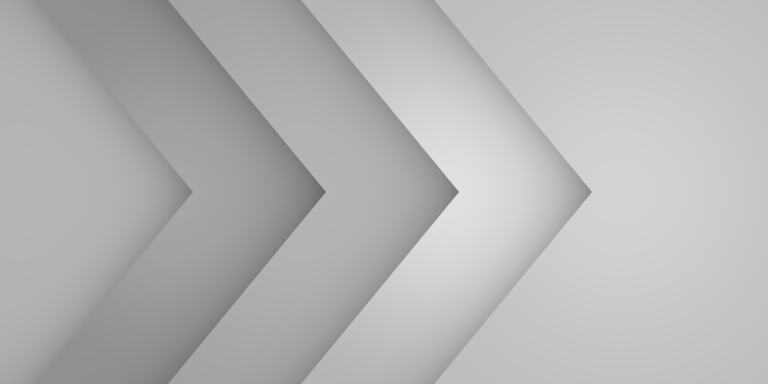
A Shadertoy shader for this background:

```glsl
// Layered grey chevrons pointing right over a pale backdrop.
// Bands are composited from right to left; each has a soft radial
// glow and an inner shadow that deepens along its slanted edges.

const int BANDS = 4;
const float FIRST_TIP = 0.5026;   // x of the leftmost tip, in canvas heights
const float TIP_SPACING = 0.3464;
const float EDGE_SLOPE = 0.823;   // horizontal run per unit of height
const float SHADOW_WIDTH = 0.05;
const float SHADOW_STRENGTH = 0.17;

// Per layer: glow centre x, glow grey, outer grey, glow radius
const vec4 LAYERS[5] = vec4[5](
    vec4(0.10, 0.715, 0.675, 0.75),
    vec4(0.46, 0.655, 0.565, 0.55),
    vec4(0.84, 0.710, 0.635, 0.75),
    vec4(1.17, 0.880, 0.710, 0.62),
    vec4(1.62, 0.825, 0.740, 0.72)
);

// Grey of a layer, fading smoothly away from its glow centre
float radialGrey(vec2 p, vec4 layer) {
    float t = length(p - vec2(layer.x, 0.0)) / layer.w;
    return mix(layer.y, layer.z, smoothstep(0.0, 1.0, t));
}

// Distances inward from the upper and lower edges of a chevron
vec2 edgeDistances(vec2 p, float tip) {
    vec2 run = vec2(tip - p.x) - EDGE_SLOPE * vec2(p.y, -p.y);
    return run / length(vec2(1.0, EDGE_SLOPE));
}

// Light left after the inner shadow of both edges
float innerShadow(vec2 inward) {
    vec2 light = 1.0 - SHADOW_STRENGTH * exp(-max(inward, 0.0) / SHADOW_WIDTH);
    return light.x * light.y;
}

void mainImage(out vec4 fragColor, in vec2 fragCoord) {
    // Height is one unit, with y = 0 on the row of tips
    vec2 p = fragCoord / iResolution.y - vec2(0.0, 0.5);
    float pixel = 1.0 / iResolution.y;

    // Backdrop
    float grey = radialGrey(p, LAYERS[BANDS]);

    // Chevrons, with the leftmost on top
    for (int i = BANDS - 1; i >= 0; i--) {
        float tip = FIRST_TIP + TIP_SPACING * float(i);
        vec2 inward = edgeDistances(p, tip);
        float cover = smoothstep(-0.7 * pixel, 0.7 * pixel, min(inward.x, inward.y));
        float band = radialGrey(p, LAYERS[i]) * innerShadow(inward);
        grey = mix(grey, band, cover);
    }

    fragColor = vec4(vec3(grey), 1.0);
}
```
